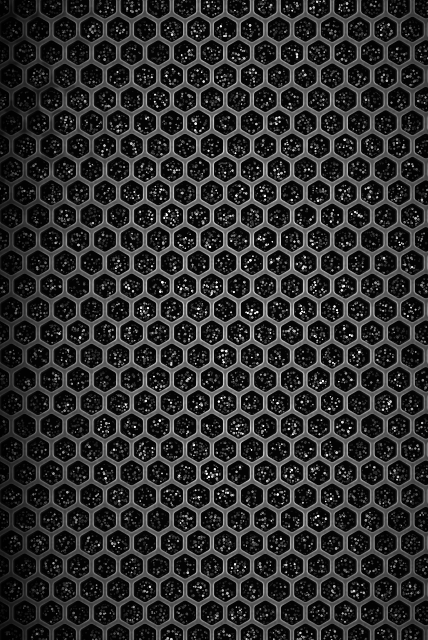
This pattern is drawn by a WebGL 1 fragment shader. Its source:

```glsl
precision highp float;
// Dark perforated metal sheet: staggered, rounded hexagonal holes in grey
// walls with lit rims, over black foam full of glinting grains.
// Built from a hexagon distance, jittered grain cells and value noise.
uniform vec2 u_resolution;

#define COLUMNS 16.0       // holes across the canvas
#define ROW_PITCH 0.8725   // row spacing, in column pitches
#define FIRST_HOLE vec2(0.92, 0.225) // top row offset, from upper left
#define APOTHEM 0.417      // centre of hole to flat side
#define ROUNDING 0.13      // corner radius
#define RIM_WIDTH 0.047
#define GRAINS 10.0        // grain cells per column pitch
#define GRAIN_AMOUNT 0.68
#define METAL 0.37
#define FOAM 0.016

float hash(vec2 p) {
  vec3 q = fract(vec3(p.xyx) * vec3(0.1031, 0.1030, 0.0973));
  q += dot(q, q.yzx + 33.33);
  return fract((q.x + q.y) * q.z);
}

float noise(vec2 p) {
  vec2 i = floor(p), f = fract(p);
  f *= f * (3.0 - 2.0 * f);
  return mix(mix(hash(i), hash(i + vec2(1.0, 0.0)), f.x),
             mix(hash(i + vec2(0.0, 1.0)), hash(i + 1.0), f.x), f.y);
}

// Signed distance to a rounded hexagon with vertical flat sides
float hexagon(vec2 p, float apothem, float rounding) {
  const vec3 k = vec3(-0.8660, 0.5, 0.5774);
  float r = apothem - rounding;
  p = abs(p.yx);
  p -= 2.0 * min(dot(k.xy, p), 0.0) * k.xy;
  p -= vec2(clamp(p.x, -k.z * r, k.z * r), r);
  return length(p) * sign(p.y) - rounding;
}

// Offset from the nearest hole centre (xy) and that hole's index (zw)
vec4 nearestHole(vec2 p) {
  vec4 best = vec4(9.0);
  float base = floor((p.y - FIRST_HOLE.y) / ROW_PITCH);
  for (int i = 0; i < 2; i++) {
    float row = base + float(i);
    float x = p.x - FIRST_HOLE.x + 0.5 * mod(row, 2.0);
    float column = floor(x + 0.5);
    vec2 offset = vec2(x - column, p.y - FIRST_HOLE.y - row * ROW_PITCH);
    if (dot(offset, offset) < dot(best.xy, best.xy))
      best = vec4(offset, column, row);
  }
  return best;
}

// Scattered round grains of random size and brightness
float grains(vec2 p, float pixel) {
  vec2 g = p * GRAINS, cell = floor(g);
  float light = 0.0;
  for (int y = -1; y <= 1; y++) {
    for (int x = -1; x <= 1; x++) {
      vec2 id = cell + vec2(float(x), float(y));
      vec2 jitter = vec2(hash(id + 17.3), hash(id + 71.9));
      float r = mix(0.026, 0.052, hash(id + 131.1));
      float d = length(g - id - jitter) / GRAINS - r;
      float glint = hash(id + 211.7);
      glint = 0.16 + 0.75 * glint * glint * glint;
      float present = step(hash(id + 307.5), GRAIN_AMOUNT);
      light = max(light, present * glint * (1.0 - smoothstep(-pixel, pixel, d)));
    }
  }
  return light;
}

void main() {
  float pixel = COLUMNS / u_resolution.x;
  vec2 p = vec2(gl_FragCoord.x, u_resolution.y - gl_FragCoord.y) * pixel;
  vec2 uv = gl_FragCoord.xy / u_resolution;
  float side = uv.x * 2.0 - 1.0;

  vec4 hole = nearestHole(p);
  float variation = hash(hole.zw + 43.0);
  float d = hexagon(hole.xy, APOTHEM + 0.012 * (variation - 0.5), ROUNDING);
  vec2 facing = hole.xy / max(length(hole.xy), 0.001);

  // Broad light, darkest on the left edge and at the corners
  vec2 away = (uv - vec2(0.56, 0.52)) * vec2(1.3, 1.0);
  float light = 1.14 - 1.1 * dot(away, away);
  light *= mix(0.65, 1.0, smoothstep(-0.02, 0.14, uv.x));

  // Wall face: fine texture and a worn upper left corner
  float wear = smoothstep(0.4, 0.0, length(uv - vec2(0.0, 0.9)));
  float face = METAL * (0.9 + 0.2 * noise(p * 14.0));
  face *= 1.0 - wear * 0.6 * smoothstep(0.45, 0.75, noise(p * 2.3));

  // Lit rim, strongest on the upright sides and below
  float rim = 1.0 - smoothstep(0.0, RIM_WIDTH + pixel * 0.5, abs(d - 0.012));
  float rimLight = 0.06 + 0.26 * facing.x * facing.x + 0.1 * max(facing.y, 0.0);
  rimLight *= 0.75 + 0.5 * noise(p * 3.0 + 9.0);
  float wall = face + rim * rimLight;

  // Foam grains, fading into the shadow around each hole
  vec2 shift = vec2(-0.05 * side, 0.045);
  float open = 1.0 - smoothstep(0.25, 0.41, length(hole.xy - shift));
  float depth = FOAM + grains(p + 40.0, pixel * 0.55) * open * (0.75 + 0.5 * variation);

  // Inner wall visible on the side away from the middle
  float inner = smoothstep(-0.085, 0.0, d) * max(facing.x * side, 0.0);
  depth += 0.2 * inner;

  float cover = smoothstep(-0.6 * pixel, 0.6 * pixel, d);
  float shade = mix(depth, wall, cover) * light;
  gl_FragColor = vec4(vec3(clamp(shade, 0.0, 1.0)), 1.0);
}
```
